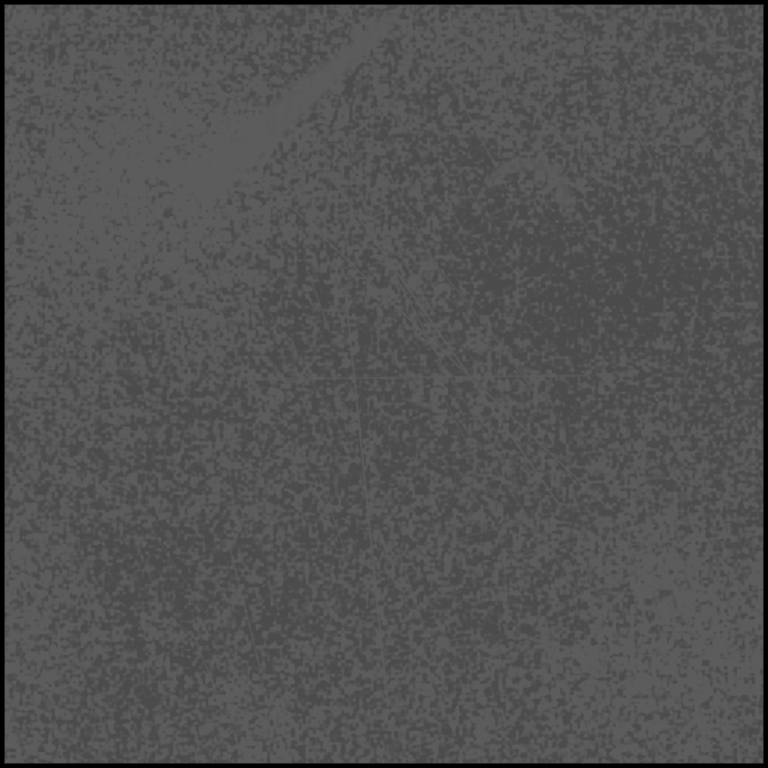
Write a Shadertoy shader that draws this texture.

```glsl
// Worn dark grey cloth with mottled grain, fine pale scratches and a thin black border.

const vec3 PALE_GREY = vec3(0.362);
const vec3 DARK_GREY = vec3(0.296);
const vec3 BORDER_BLACK = vec3(0.0);
const float BORDER_WIDTH = 0.0060;

float hash(vec2 p) {
    vec3 q = fract(vec3(p.xyx) * 0.1031);
    q += dot(q, q.yzx + 33.33);
    return fract((q.x + q.y) * q.z);
}

float valueNoise(vec2 p) {
    vec2 cell = floor(p);
    vec2 f = fract(p);
    f = f * f * (3.0 - 2.0 * f);
    float low = mix(hash(cell), hash(cell + vec2(1, 0)), f.x);
    float high = mix(hash(cell + vec2(0, 1)), hash(cell + vec2(1, 1)), f.x);
    return mix(low, high, f.y);
}

float fbm(vec2 p, int octaves) {
    float sum = 0.0, total = 0.0, amp = 1.0;
    for (int i = 0; i < octaves; i++) {
        sum += amp * valueNoise(p + float(i) * 17.3);
        total += amp;
        amp *= 0.55;
        p = mat2(1.6, 1.2, -1.2, 1.6) * p;
    }
    return sum / total;
}

// Soft round blot, 1 at the centre.
float blot(vec2 p, vec2 centre, vec2 radius) {
    vec2 d = (p - centre) / radius;
    return exp(-dot(d, d));
}

// Straight stroke whose half width changes from start to end.
float stroke(vec2 p, vec2 a, vec2 b, float widthA, float widthB, float blur) {
    vec2 ab = b - a;
    float t = clamp(dot(p - a, ab) / dot(ab, ab), 0.0, 1.0);
    float width = mix(widthA, widthB, t);
    return 1.0 - smoothstep(width, width + blur, length(p - a - ab * t));
}

// Short woven flecks: fine threads crossing in both directions.
float clothGrain(vec2 p) {
    float fleck = valueNoise(p * 215.0);
    float across = valueNoise(p * vec2(110.0, 260.0) + 41.0);
    float upright = valueNoise(p * vec2(260.0, 110.0) + 83.0);
    return 0.44 * fleck + 0.28 * across + 0.28 * upright;
}

// Share of dark flecks over the canvas.
float darkness(vec2 p) {
    float d = 0.46 + 0.60 * (fbm(p * 6.0 + 4.0, 5) - 0.5);
    d += 0.20 * blot(p, vec2(0.40, 0.62), vec2(0.16, 0.12));
    d += 0.24 * blot(p, vec2(0.84, 0.66), vec2(0.18, 0.20));
    d += 0.20 * blot(p, vec2(0.36, 0.26), vec2(0.20, 0.13));
    d += 0.12 * blot(p, vec2(0.62, 0.46), vec2(0.16, 0.14));
    d -= 0.34 * blot(p, vec2(0.20, 0.74), vec2(0.17, 0.14));
    d -= 0.26 * blot(p, vec2(0.88, 0.20), vec2(0.20, 0.16));
    d -= 0.14 * blot(p, vec2(0.03, 0.45), vec2(0.12, 0.40));
    // Streaks of thread wear, upright and level
    d += 0.16 * (valueNoise(p * vec2(75.0, 5.0)) - 0.5);
    d += 0.10 * (valueNoise(p * vec2(5.0, 75.0) + 9.0) - 0.5);
    return d;
}

// Faint scattered scratches leaning around one direction.
float scratchFan(vec2 p, vec2 centre, vec2 spread, float angle, float seed) {
    float cover = 0.0;
    for (int i = 0; i < 14; i++) {
        vec2 id = vec2(float(i), seed);
        vec2 offset = vec2(hash(id), hash(id + 31.7)) - 0.5;
        float lean = angle + 0.4 * (hash(id + 57.1) - 0.5);
        vec2 reach = vec2(cos(lean), sin(lean)) * mix(0.03, 0.13, hash(id + 73.9));
        vec2 mid = centre + offset * spread;
        float line = stroke(p, mid - reach, mid + reach, 0.0003, 0.0003, 0.0020);
        cover = max(cover, line * mix(0.25, 0.65, hash(id + 91.3)));
    }
    return cover;
}

float scratches(vec2 p) {
    float cover = scratchFan(p, vec2(0.52, 0.55), vec2(0.30, 0.50), -1.05, 1.0);
    cover = max(cover, scratchFan(p, vec2(0.70, 0.18), vec2(0.60, 0.28), 0.25, 2.0));
    cover = max(cover, scratchFan(p, vec2(0.50, 0.18), vec2(0.90, 0.30), -1.15, 3.0));
    cover = max(cover, scratchFan(p, vec2(0.50, 0.80), vec2(0.90, 0.35), -0.90, 4.0));
    // Long single scratches
    cover = max(cover, 0.80 * stroke(p, vec2(0.43, 0.77), vec2(0.73, 0.34), 0.0005, 0.0004, 0.002));
    cover = max(cover, 0.70 * stroke(p, vec2(0.38, 0.73), vec2(0.79, 0.34), 0.0004, 0.0004, 0.002));
    cover = max(cover, 0.75 * stroke(p, vec2(0.45, 0.62), vec2(0.505, 0.08), 0.0004, 0.0006, 0.002));
    cover = max(cover, 0.65 * stroke(p, vec2(0.31, 0.506), vec2(0.76, 0.511), 0.0004, 0.0004, 0.002));
    // Broad rubbed smear and a curved scuff
    float smear = stroke(p, vec2(0.51, 0.975), vec2(0.27, 0.765), 0.002, 0.022, 0.012);
    vec2 q = p - vec2(0.685, 0.735);
    float arc = 1.0 - smoothstep(0.004, 0.012, abs(length(q) - 0.052));
    arc *= smoothstep(-0.01, 0.03, q.y + 0.3 * q.x);
    return max(cover, max(0.85 * smear, 0.65 * arc));
}

void mainImage(out vec4 fragColor, in vec2 fragCoord) {
    vec2 uv = fragCoord / iResolution.xy;
    float pixel = 1.0 / min(iResolution.x, iResolution.y);

    // Dark flecks appear where the grain falls below the local darkness
    float level = 0.5 + 0.50 * (darkness(uv) - 0.5);
    float flecks = 1.0 - smoothstep(level - 0.17, level + 0.17, clothGrain(uv));
    flecks *= 1.0 - scratches(uv);
    vec3 color = mix(PALE_GREY, DARK_GREY, flecks);

    // Black border
    vec2 edge = min(uv, 1.0 - uv);
    float inside = smoothstep(-pixel, pixel, min(edge.x, edge.y) - BORDER_WIDTH);
    fragColor = vec4(mix(BORDER_BLACK, color, inside), 1.0);
}
```
